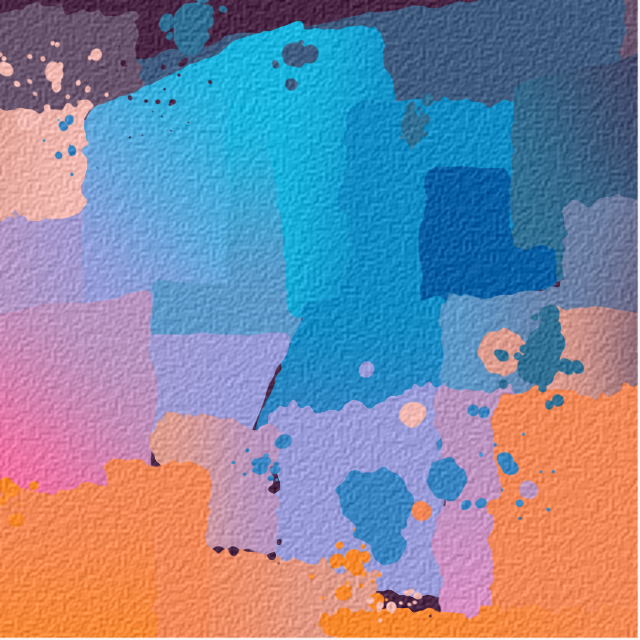
Reproduce this background procedurally as a Shadertoy shader.

```glsl
const vec3 PLUM = vec3(.29, .15, .27);
const vec3 DUSK = vec3(.41, .33, .43);
const vec3 INDIGO = vec3(.27, .27, .40);
const vec3 SLATE = vec3(.25, .36, .50);
const vec3 TEAL = vec3(.19, .44, .58);
const vec3 STEEL = vec3(.42, .50, .65);
const vec3 CYAN = vec3(.10, .71, .87);
const vec3 AZURE = vec3(.07, .55, .77);
const vec3 COBALT = vec3(.03, .37, .64);
const vec3 SKY = vec3(.36, .60, .79);
const vec3 BLUE = vec3(.22, .52, .76);
const vec3 PERI = vec3(.60, .61, .85);
const vec3 MAUVE = vec3(.72, .58, .75);
const vec3 PINK = vec3(.98, .41, .61);
const vec3 ORCHID = vec3(.88, .55, .77);
const vec3 PEACH = vec3(.94, .72, .69);
const vec3 CLAY = vec3(.87, .61, .56);
const vec3 CORAL = vec3(.95, .53, .34);
const vec3 ORANGE = vec3(.97, .53, .17);

float hash(vec2 p) {
    vec3 q = fract(p.xyx * .1031);
    q += dot(q, q.yzx + 33.33);
    return fract((q.x + q.y) * q.z);
}

float noise(vec2 p) {
    vec2 i = floor(p), f = fract(p);
    f = f * f * (3. - 2. * f);
    vec2 e = vec2(0, 1);
    return mix(mix(hash(i), hash(i + e.yx), f.x),
               mix(hash(i + e), hash(i + e.yy), f.x), f.y);
}

float cover(float d) { return smoothstep(.0015, -.0015, d); }

// Horizontal shear about height y
vec3 lean(vec3 s, float y, float k) { return s - vec3(k * (s.y - y), 0, 0); }

// Rounded slab: s = (position, edge noise), box = (left, bottom, right, top)
void paint(inout vec3 col, vec3 s, vec4 box, float slope, float rough, float angle, vec3 a, vec3 b) {
    vec2 size = box.zw - box.xy, p = s.xy - .5 * (box.xy + box.zw);
    p.y -= slope * p.x;
    vec2 q = abs(p) - .5 * size + .018;
    float d = length(max(q, 0.)) + min(max(q.x, q.y), 0.) - .018 + rough * s.z;
    float t = dot(p / size, vec2(cos(angle), sin(angle))) + .5;
    col = mix(col, mix(a, b, smoothstep(0., 1., t)), cover(d));
}

void blot(inout vec3 col, vec3 s, vec2 center, float radius, vec3 ink) {
    col = mix(col, ink, cover(length(s.xy - center) - radius + .3 * radius * s.z));
}

// Droplets gathered around a center, mostly small
void scatter(inout vec3 col, vec3 s, vec2 center, float spread, float radius, int count, vec3 ink) {
    for (int i = 0; i < count; i++) {
        vec2 id = center * 91. + float(i) * 7.3;
        float angle = 6.283 * hash(id), size = hash(id + 5.7);
        vec2 offset = spread * hash(id + 2.1) * vec2(cos(angle), sin(angle));
        blot(col, s, center + offset, radius * (.18 + .82 * size * size * size), ink);
    }
}

void mainImage(out vec4 fragColor, in vec2 fragCoord) {
    vec2 p = fragCoord / iResolution.xy;
    vec2 wobble = vec2(noise(p * 13.), noise(p * 13. + 40.)) - .5;
    float grit = noise(p * 38.) + .6 * noise(p * 85.) - .8;
    vec3 s = vec3(p + .016 * wobble, grit);
    vec3 col = PLUM;

    // Dark upper band
    paint(col, s, vec4(.2, .6, 1.1, .99), .17, .01, 0., SLATE, SLATE);
    paint(col, s, vec4(-.1, .8, .22, .985), 0., .02, 0., DUSK, DUSK);
    paint(col, s, vec4(.975, .88, 1.1, 1.1), 0., .01, 0., DUSK, DUSK);

    // Blue center
    paint(col, s, vec4(-.1, .4, .25, .82), 0., .01, .3, MAUVE, PERI);
    paint(col, s, vec4(.13, .42, .47, .9), .45, .006, .75, PERI, CYAN);
    paint(col, s, vec4(.24, .46, .47, .56), 0., .004, 0., SKY, SKY);
    paint(col, s, vec4(.355, .53, .48, .84), 0., .005, 1.57, SKY, CYAN);
    paint(col, lean(s, .75, -.1), vec4(.425, .5, .62, .955), 0., .01, -.6, CYAN, AZURE);
    paint(col, s, vec4(.54, .49, .82, .847), .02, .02, 0., AZURE, AZURE);
    paint(col, s, vec4(.8, .57, 1.1, .9), .17, .008, .4, TEAL, INDIGO);
    paint(col, s, vec4(.66, .53, .87, .6), .12, .015, 0., COBALT, COBALT);
    paint(col, s, vec4(.66, .52, .8, .735), .08, .006, 0., COBALT, COBALT);
    paint(col, s, vec4(.875, .4, 1.1, .69), .15, .025, -.3, STEEL, DUSK);
    paint(col, lean(s, .4, .36), vec4(.425, .28, .75, .53), 0., .01, -1.57, AZURE, BLUE);

    // Pink and lavender left
    paint(col, lean(s, .4, .36), vec4(-.2, .3, .425, .48), 0., .004, 0., MAUVE, PERI);
    paint(col, s, vec4(-.14, .2, .24, .515), .14, .005, .7, PINK, MAUVE);
    paint(col, lean(s, .75, .12), vec4(-.1, .66, .135, .83), .05, .025, 0., CLAY, PEACH);

    // Lower right
    paint(col, s, vec4(.695, .34, .91, .545), .07, .012, 0., SKY, STEEL);
    paint(col, s, vec4(.43, .065, .7, .37), .1, .035, 0., PERI, PERI);
    paint(col, s, vec4(.685, -.1, .8, .39), .1, .02, 1.57, ORCHID, MAUVE);
    paint(col, s, vec4(.845, .2, 1.1, .515), 0., .012, 0., CLAY, DUSK);
    paint(col, s, vec4(.77, -.1, 1.1, .39), .08, .025, 0., CORAL, CORAL);

    // Orange lower left
    paint(col, s, vec4(.25, .14, .43, .345), -.15, .02, 0., CLAY, MAUVE);
    paint(col, s, vec4(.24, -.2, .6, .135), -.15, .025, 0., CORAL, CLAY);
    paint(col, s, vec4(.16, -.1, .33, .28), 0., .012, 0., CORAL, CORAL);
    paint(col, s, vec4(-.1, -.1, .245, .24), 0., .012, 1.57, ORANGE, CORAL);
    paint(col, s, vec4(.51, -.1, 1.1, .05), 0., .03, 0., ORANGE, CORAL);

    // Splatter
    scatter(col, s, vec2(.09, .88), .1, .017, 30, PEACH);
    scatter(col, s, vec2(.11, .77), .06, .009, 14, BLUE);
    scatter(col, s, vec2(.25, .86), .1, .005, 30, PLUM);
    scatter(col, s, vec2(.31, .97), .05, .028, 12, TEAL);
    scatter(col, s, vec2(.46, .915), .05, .02, 12, SLATE);
    scatter(col, s, vec2(.64, .81), .045, .022, 14, TEAL);
    scatter(col, s, vec2(.41, .27), .045, .013, 14, BLUE);
    scatter(col, s, vec2(.79, .27), .11, .013, 22, BLUE);
    blot(col, s, vec2(.79, .447), .036, CLAY);
    scatter(col, s, vec2(.845, .43), .075, .032, 30, TEAL);
    scatter(col, s, vec2(.55, .1), .08, .015, 24, ORANGE);
    scatter(col, s, vec2(.61, .04), .06, .016, 14, PEACH);
    scatter(col, s, vec2(.02, .23), .04, .014, 9, ORANGE);
    blot(col, s, vec2(.585, .21), .053, BLUE);
    blot(col, s, vec2(.61, .15), .027, BLUE);
    blot(col, s, vec2(.694, .254), .031, BLUE);
    blot(col, s, vec2(.658, .203), .015, CORAL);
    blot(col, s, vec2(.648, .353), .02, PEACH);
    blot(col, s, vec2(.826, .238), .015, MAUVE);
    blot(col, s, vec2(.575, .427), .013, PERI);

    // Embossed paper grain and pale margin
    col += .14 * (noise(p * 210.) - noise(p * 210. + vec2(.6, -.6)));
    col = mix(col, vec3(.97), smoothstep(.995, .998, max(p.x, 1. - p.y)));
    fragColor = vec4(col, 1);
}
```
